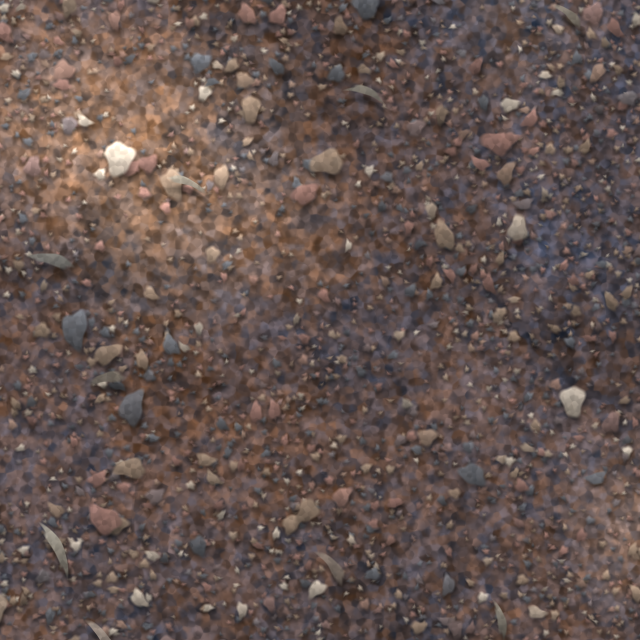
Write a WebGL 2 fragment shader that draws this texture.

```glsl
#version 300 es
precision highp float;
// Forest soil strewn with stone chips and dry leaf slivers, partly in sunlight.
// Soft cellular noise mottles the earth; jittered grids scatter the debris
// from fine grit to large slivers, each piece with a soft shadow below it.

uniform vec2 u_resolution;
out vec4 fragColor;

vec3 hash(vec2 p) {
  vec3 q = fract(vec3(p.xyx) * vec3(.1031, .1030, .0973));
  q += dot(q, q.yxz + 33.33);
  return fract((q.xxy + q.yzz) * q.zyx);
}

// Smooth cellular noise: three independent values centred on zero
vec3 mottle(vec2 p) {
  vec2 id = floor(p);
  vec3 sum = vec3(0.);
  float total = 0.;
  for (int j = -1; j <= 1; j++)
    for (int i = -1; i <= 1; i++) {
      vec2 cell = id + vec2(i, j);
      vec2 away = cell + hash(cell + 19.).xy - p;
      float weight = exp(-6. * dot(away, away));
      sum += weight * (hash(cell + 71.) - .5);
      total += weight;
    }
  return sum / total;
}

// Sunlight: one large slanted pool and two faint ones
float sunlight(vec2 p) {
  vec2 w = p + .02 * sin(p.yx * 17. + vec2(1., 4.)) + .01 * sin(p.yx * 41.);
  vec2 d = w - vec2(.22, .75);
  d = vec2(d.x * .9 - d.y * .44, d.x * .44 + d.y * .9) / vec2(.40, .29);
  float pool = smoothstep(1.1, .1, length(d));
  float corner = smoothstep(.2, 0., length(w - vec2(1., .2)));
  float top = smoothstep(.2, 0., length(w - vec2(.8, .96)));
  return min(pool + .5 * corner + .3 * top, 1.);
}

// Share of debris from place to place, sparse in the bare middle
float clutter(vec2 p) {
  float waves = sin(p.x * 13. + 2. * sin(p.y * 9.)) * sin(p.y * 15. + 1.7 * sin(p.x * 8.));
  float bare = exp(-14. * dot(p - vec2(.4, .6), p - vec2(.4, .6)));
  return clamp(.75 + .4 * waves - .5 * bare, .1, 1.);
}

// Rounded, uneven outline in the local frame of one piece
float outline(vec2 v, float slim, float size, float phase) {
  v.y = v.y * slim + (slim - 1.) * .25 * v.x * v.x / size;
  float angle = atan(v.y, v.x + 1e-5);
  return length(v) * (1. + .13 * sin(3. * angle + phase) + .07 * sin(5. * angle - phase)) - size;
}

void scatter(inout vec3 ground, vec2 p, float cells, float share, float slim, float sun) {
  vec2 q = p * cells, id = floor(q);
  float blur = .0032 * cells * sqrt(slim);
  for (int j = 1; j >= -1; j--)
    for (int i = -1; i <= 1; i++) {
      vec2 cell = id + vec2(i, j);
      vec3 place = hash(cell + cells * 7.);
      vec3 kind = hash(cell + cells * 3. + 40.);
      vec2 centre = cell + place.xy;
      if (place.z > share * clutter(centre / cells)) continue;

      float turn = slim > 2. ? -.75 + 1.9 * (kind.x - .5) : 6.28 * kind.x;
      mat2 spin = mat2(cos(turn), -sin(turn), sin(turn), cos(turn));
      float size = mix(.2, .43, kind.y * kind.y);
      float thin = slim * (.8 + .5 * kind.z);
      vec2 v = q - centre;
      float edge = outline(spin * v, thin, size, kind.z * 40.);
      float under = outline(spin * (v + vec2(-.04, .13)), thin, size, kind.z * 40.);
      ground *= 1. - .36 * smoothstep(blur * 2.5, -blur * 2.5, under);

      // Slate, rose, tan and pale pieces
      float pick = fract(kind.z * 7.3 + place.x);
      vec3 tint = mix(vec3(.33, .34, .36), vec3(.50, .38, .35), smoothstep(.2, .4, pick));
      tint = mix(tint, vec3(.50, .43, .37), smoothstep(.5, .65, pick));
      tint = mix(tint, vec3(.64, .60, .55), smoothstep(.8, .95, pick));
      if (slim > 2.) tint = mix(tint, vec3(.48, .47, .43), .65);
      tint *= (.85 + .3 * kind.y) * (1. + .45 * sun);
      tint *= 1. + .3 * clamp(v.y / size, -1., 1.);
      ground = mix(ground, tint, .88 * smoothstep(blur, -blur, edge));
    }
}

void main() {
  vec2 p = gl_FragCoord.xy / u_resolution;
  float sun = sunlight(p);
  vec3 broad = mottle(p * 6.);
  vec3 clod = mottle(p * 38. + 5.);
  vec3 grain = mottle(p * 95. + 11.);

  // Earth: red-brown, cooler toward the upper right, warmed by the sun
  float cool = smoothstep(.35, .95, p.x) * smoothstep(.25, .6, p.y);
  vec3 ground = mix(vec3(.355, .292, .280), vec3(.315, .285, .305), cool);
  ground = mix(ground, vec3(.59, .475, .405), sun);
  ground *= 1. + .28 * broad.x + .32 * clod.x + .55 * grain.x;
  ground += vec3(.05, 0., -.05) * (broad.y + clod.y + 1.3 * grain.y);

  // Debris from grit to slivers
  scatter(ground, p, 85., .42, 1.2, sun);
  scatter(ground, p, 48., .42, 1.3, sun);
  scatter(ground, p, 25., .36, 1.4, sun);
  scatter(ground, p, 14., .20, 1.5, sun);
  scatter(ground, p, 8., .24, 4.2, sun);

  // Fine grit over everything
  ground *= 1. + .22 * mottle(p * 150.).x;
  fragColor = vec4(ground, 1.);
}
```
